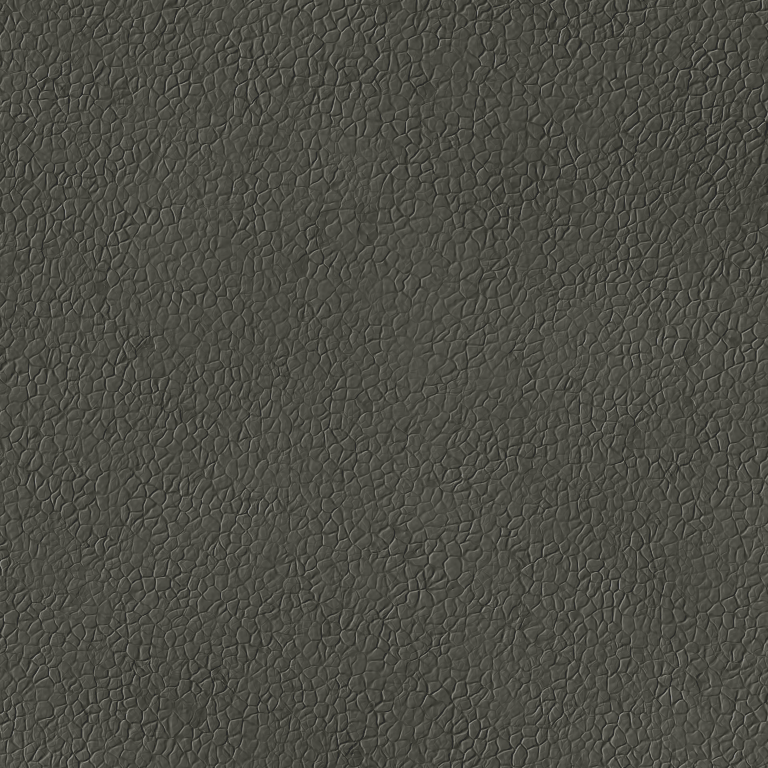
Reproduce this texture procedurally as a three.js fragment shader.

```glsl
// Dark olive-grey leather: small angular pebbles cut by fine creases, lit from the left.
varying vec2 vUv;

const vec3 LEATHER_COLOR = vec3(0.300, 0.299, 0.268);
const vec2 LIGHT_DIR = vec2(-0.93, 0.37);
const vec2 STRETCH_DIR = vec2(0.42, 0.91);  // direction the pebbles lean in
const float STRETCH = 0.84;                 // below 1 lengthens the pebbles
const float PEBBLE_SCALE = 66.0;            // pebbles across the canvas
const float WRINKLE_SCALE = 112.0;          // small secondary cells
const float GRAIN_SCALE = 215.0;            // finest surface roughness
const float CREASE_WIDTH = 0.27;
const float WRINKLE_WIDTH = 0.34;
const float WRINKLE_DEPTH = 0.30;
const float GRAIN_DEPTH = 0.42;
const float DOME_HEIGHT = 0.48;
const float LIGHT_STEP = 0.0015;
const float RELIEF_GAIN = 0.25;
const float CREASE_SHADE = 0.055;
const float MOTTLE = 0.042;
const float SPECKLE = 0.034;

float hash(vec2 p) {
  return fract(sin(dot(p, vec2(127.1, 311.7))) * 43758.5453);
}

vec2 hash2(vec2 p) {
  return vec2(hash(p), hash(p + 57.3));
}

float noise(vec2 p) {
  vec2 cell = floor(p);
  vec2 f = fract(p);
  f = f * f * (3.0 - 2.0 * f);
  float low = mix(hash(cell), hash(cell + vec2(1.0, 0.0)), f.x);
  float high = mix(hash(cell + vec2(0.0, 1.0)), hash(cell + vec2(1.0, 1.0)), f.x);
  return mix(low, high, f.y);
}

vec2 noise2(vec2 p) {
  return vec2(noise(p), noise(p + 31.7)) - 0.5;
}

// Gap between the two nearest scattered points: zero along cell borders.
float cellGap(vec2 p) {
  vec2 cell = floor(p);
  vec2 f = fract(p);
  float nearest = 8.0;
  float second = 8.0;
  for (int y = -1; y <= 1; y++) {
    for (int x = -1; x <= 1; x++) {
      vec2 offset = vec2(float(x), float(y));
      float d = length(offset + hash2(cell + offset) - f);
      second = min(second, max(nearest, d));
      nearest = min(nearest, d);
    }
  }
  return second - nearest;
}

// Bends and stretches the hide so that pebbles vary in size and lean.
vec2 warpHide(vec2 p) {
  vec2 q = p + 0.035 * noise2(p * 4.3) + 0.006 * noise2(p * 38.0);
  q += 0.0042 * noise2(p * 120.0);
  return q + STRETCH_DIR * dot(q, STRETCH_DIR) * (STRETCH - 1.0);
}

// x: surface height, y: crease amount
vec2 surface(vec2 p) {
  vec2 q = warpHide(p);
  float gap = cellGap(q * PEBBLE_SCALE + 3.0);
  float wrinkleGap = cellGap(q * WRINKLE_SCALE + 41.0);

  float depth = mix(0.15, 0.95, noise(q * 42.0 + 9.0));
  float crease = depth * (1.0 - smoothstep(0.0, CREASE_WIDTH, gap));
  float wrinkle = 1.0 - smoothstep(0.0, WRINKLE_WIDTH, wrinkleGap);
  wrinkle *= WRINKLE_DEPTH * noise(q * 50.0 + 70.0);

  float height = DOME_HEIGHT * min(gap, 1.0) - crease - wrinkle;
  height += GRAIN_DEPTH * (noise(p * GRAIN_SCALE) - 0.5);
  return vec2(height, crease + wrinkle);
}

void main() {
  vec2 here = surface(vUv);
  vec2 towardLight = surface(vUv + LIGHT_DIR * LIGHT_STEP);

  // Relief is a little stronger in broad patches and near the rim.
  float patches = noise(vUv * 3.1 + 12.0);
  float rim = length(vUv - 0.5);
  float relief = RELIEF_GAIN * (0.80 + 0.22 * patches + 0.25 * rim);

  // Lit flanks gleam more than shaded flanks darken.
  float slope = (here.x - towardLight.x) * relief;
  float light = slope > 0.0 ? 1.15 * slope : 0.68 * slope;
  light -= CREASE_SHADE * here.y;

  // Broad mottling and fine speckle
  float mottle = 0.6 * noise(vUv * 3.7 + 5.0) + 0.4 * noise(vUv * 9.0 + 21.0) - 0.5;
  light += MOTTLE * mottle;
  light += SPECKLE * (noise(vUv * 260.0 + 17.0) - 0.5);

  vec3 color = LEATHER_COLOR + light * vec3(1.0, 0.99, 0.96);
  gl_FragColor = vec4(clamp(color, 0.16, 0.54), 1.0);
}
```
